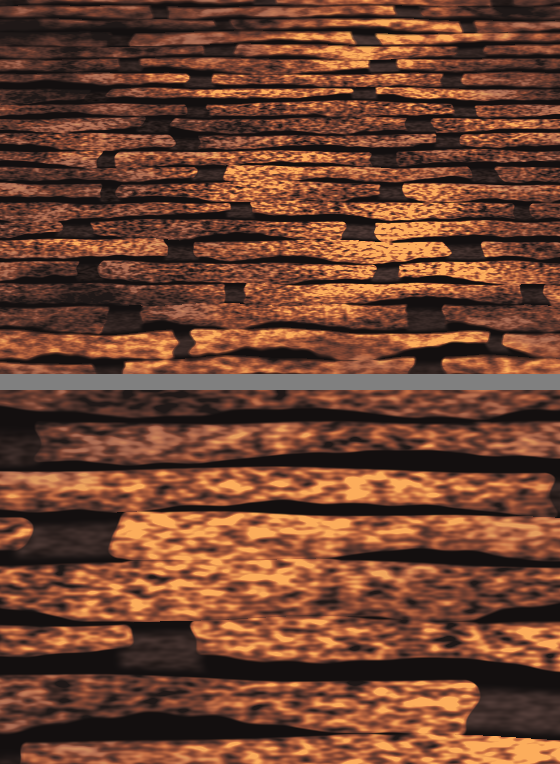
Top: the whole. Bottom: its middle third, enlarged.
This texture is drawn by a WebGL 2 fragment shader. Its source:

```glsl
#version 300 es
precision highp float;
// Rough cobblestone courses receding under a low, warm evening sun.

uniform vec2 u_resolution;
out vec4 outColor;

// Layout: courses per canvas height and stones per canvas width, near to far
const float ROWS_NEAR = 12.5;
const float ROWS_GROWTH = 17.0;
const float ROW_SHIFT = 0.45;
const float STONES_NEAR = 1.75;
const float STONES_FAR = 2.3;
const float STAGGER_ODD = 0.22;
const float STAGGER_EVEN = 0.60;
const float STAGGER_JITTER = 0.3;

// Stone shape: joints in course heights, gaps as a part of the stone pitch
const float WAVE = 0.3;
const float RIPPLE = 0.16;
const float JOINT = 0.15;
const float JOINT_VARIATION = 0.6;
const float JOINT_ROUGHNESS = 0.12;
const float LIP = 0.04;
const float GAP_MIN = 0.02;
const float GAP_MAX = 0.065;
const float CORNER = 0.009;

// Surface and focus
const vec2 GRAIN_SCALE = vec2(46.0, 125.0);
const vec2 SOFT_GRAIN_SCALE = vec2(24.0, 62.0);
const float GRAIN = 1.05;
const float PATCHES = 0.4;
const float DRIFT = 0.45;
const float STONE_TONE = 0.26;
const float BLUR_SHARP = 0.0012;
const float BLUR_SOFT = 0.006;

const vec3 SHADOW = vec3(0.075, 0.06, 0.06);
const vec3 GAP_FILL = vec3(0.17, 0.125, 0.115);
const vec3 DUST = vec3(0.68, 0.47, 0.39);
const vec3 SUNLIT[5] = vec3[5](
  vec3(0.12, 0.095, 0.09), vec3(0.32, 0.20, 0.17), vec3(0.53, 0.28, 0.20),
  vec3(0.78, 0.43, 0.26), vec3(0.99, 0.68, 0.36));

vec2 hash2(vec2 p) {
  vec3 q = fract(p.xyx * vec3(0.1031, 0.1030, 0.0973));
  q += dot(q, q.yzx + 33.33);
  return fract((q.xx + q.yz) * q.zy);
}

// Gradient noise, roughly -0.7 to 0.7
float corner(vec2 cell, vec2 offset) {
  float angle = 6.2832 * hash2(cell).x;
  return dot(vec2(cos(angle), sin(angle)), offset);
}

float noise(vec2 p) {
  vec2 i = floor(p), f = fract(p), e = vec2(1.0, 0.0);
  vec2 s = f * f * f * (f * (f * 6.0 - 15.0) + 10.0);
  return mix(mix(corner(i, f), corner(i + e.xy, f - e.xy), s.x),
             mix(corner(i + e.yx, f - e.yx), corner(i + e.xx, f - e.xx), s.x), s.y);
}

float roundBox(vec2 p, vec2 halfSize, float radius) {
  vec2 q = abs(p) - halfSize + radius;
  return length(max(q, 0.0)) + min(max(q.x, q.y), 0.0) - radius;
}

// Height of the shadowed joint under a course; it swells and closes along x
float jointHeight(float x, float course) {
  float joint = JOINT + JOINT_VARIATION * noise(vec2(x * 3.6, course * 3.73 + 0.4));
  return max(joint + JOINT_ROUGHNESS * noise(vec2(x * 22.0, course * 5.31)), -LIP);
}

float spot(vec2 p, vec2 center, vec2 size) {
  vec2 q = (p - center) / size;
  return exp(-dot(q, q));
}

// Sunlight falling across the pavement, in 0..1 canvas coordinates
float sunlight(vec2 uv) {
  float light = 0.34 + 0.24 * spot(uv, vec2(0.64, 0.45), vec2(0.34, 0.9));
  light += 0.34 * spot(uv, vec2(0.64, 0.84), vec2(0.22, 0.13));
  light += 0.24 * spot(uv, vec2(0.52, 0.42), vec2(0.28, 0.06));
  light += 0.32 * spot(uv, vec2(0.85, 0.29), vec2(0.25, 0.07));
  light += 0.14 * spot(uv, vec2(0.45, 0.05), vec2(0.5, 0.16));
  return light - 0.16 * spot(uv, vec2(0.0, 1.0), vec2(0.35, 0.4));
}

vec3 sunRamp(float level) {
  vec3 color = SUNLIT[0];
  for (int i = 1; i < 5; i++)
    color = mix(color, SUNLIT[i], clamp(level * 4.0 - float(i - 1), 0.0, 1.0));
  return color;
}

void main() {
  vec2 uv = gl_FragCoord.xy / u_resolution;
  float aspect = u_resolution.x / u_resolution.y;
  vec2 p = vec2(uv.x * aspect, uv.y);
  float defocus = smoothstep(0.15, 0.48, abs(uv.y - 0.48));

  // Courses get thinner with distance and wander up and down
  float density = ROWS_NEAR + ROWS_GROWTH * uv.y;
  float row = uv.y * (ROWS_NEAR + 0.5 * ROWS_GROWTH * uv.y) + ROW_SHIFT;
  row += WAVE * noise(p * vec2(2.2, 9.0) + 4.0) + RIPPLE * noise(p * vec2(6.0, 22.0));
  float course = floor(row);

  // Staggered stones along each course
  float count = mix(STONES_NEAR, STONES_FAR, uv.y);
  float stagger = mod(course, 2.0) > 0.5 ? STAGGER_ODD : STAGGER_EVEN;
  stagger += STAGGER_JITTER * (hash2(vec2(course, 7.0)).x - 0.5);
  float column = (uv.x - 0.5) * count + stagger + 0.03 * noise(p * vec2(6.0, 30.0));
  vec2 id = vec2(floor(column), course) + 20.0;
  vec2 random = hash2(id);
  vec2 local = fract(vec2(column, row)) - 0.5;

  // Stone outline between the joint below and the lip under the next joint
  float bottom = jointHeight(p.x, course) - 0.5;
  float top = 0.5 - min(jointHeight(p.x, course + 1.0), LIP);
  float halfWidth = 0.5 - mix(GAP_MIN, GAP_MAX, random.y);
  vec2 toCanvas = vec2(aspect / count, 1.0 / density);
  vec2 center = vec2(0.0, 0.5 * (top + bottom));
  vec2 halfSize = vec2(halfWidth, 0.5 * (top - bottom));
  float d = roundBox((local - center) * toCanvas, halfSize * toCanvas, CORNER);

  // Stone face: flat grain, patches, a slow drift and a tone of its own
  float fine = noise(p * GRAIN_SCALE) + 0.7 * noise(p * GRAIN_SCALE * 1.9 + 11.0);
  float soft = noise(p * SOFT_GRAIN_SCALE + 5.0);
  float grain = mix(fine, 0.8 * soft + 0.2 * fine, defocus);
  float patches = noise(p * vec2(5.0, 17.0) + id * 3.1) + 0.5 * noise(p * vec2(13.0, 40.0));
  float light = sunlight(uv) + DRIFT * noise(p * vec2(2.5, 8.0) + 31.0);
  float level = light * (1.0 + GRAIN * grain) + 0.1 * grain + PATCHES * patches;
  level += STONE_TONE * (random.x - 0.5);
  level *= mix(0.85, 1.12, smoothstep(-0.4, 0.25, local.y));
  level *= mix(0.7, 1.0, smoothstep(0.0, 0.004, -d));
  vec3 stone = sunRamp(level);
  float dusty = smoothstep(0.0, 0.35, patches + 0.4 * grain) * smoothstep(0.35, 0.6, level);
  stone = mix(stone, DUST, 0.6 * dusty * (1.0 - smoothstep(0.35, 0.65, light)));

  // Gaps between stone ends: earth below, shadow above
  float inGap = smoothstep(halfWidth - 0.02, halfWidth, abs(local.x));
  float earth = inGap * smoothstep(0.4, 0.1, local.y) * smoothstep(-0.5, -0.3, local.y);
  vec3 ground = mix(SHADOW, GAP_FILL * (0.6 + light + 0.6 * grain), earth);

  float edge = max(mix(BLUR_SHARP, BLUR_SOFT, defocus), 0.7 / u_resolution.y);
  outColor = vec4(mix(stone, ground, smoothstep(-edge, edge, d)), 1.0);
}
```
